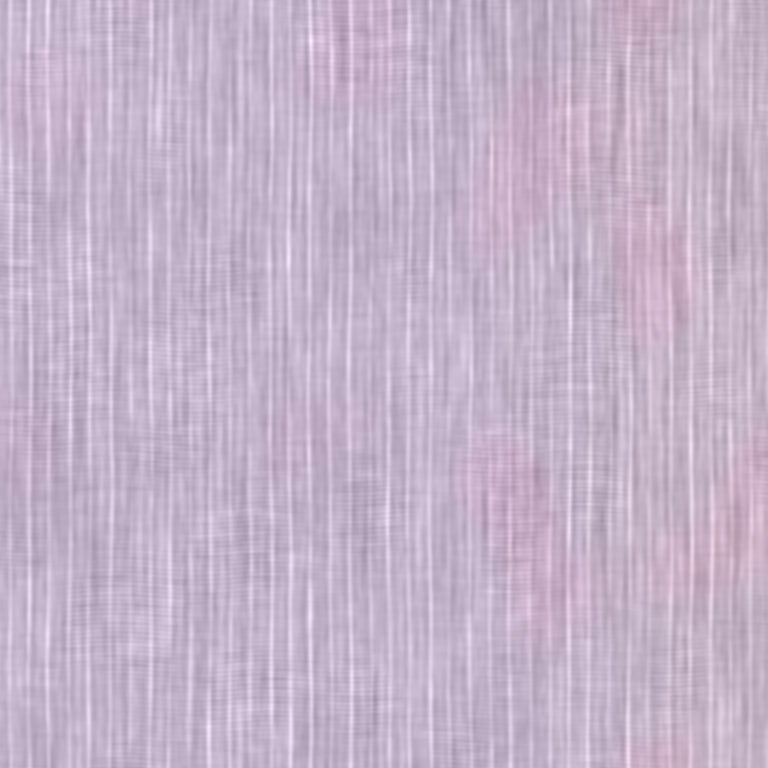
Reproduce this texture procedurally as a WebGL 2 fragment shader.

```glsl
#version 300 es
precision highp float;

uniform vec2 u_resolution;
out vec4 fragColor;

#define BASE_COLOR vec3(0.730, 0.670, 0.760)
#define PINK_TINT vec3(0.022, -0.024, -0.010)
#define WARM_TINT vec3(0.008, 0.006, -0.018)
#define RIB_COUNT 38.4
#define RIB_WIDTH 0.088
#define RIB_LIGHT 0.105
#define GROOVE_LIGHT 0.040
#define STREAK_CONTRAST 0.040
#define WEFT_COUNT 165.0
#define WEFT_CONTRAST 0.028

const float TAU = 6.2831853;

vec3 hash3(vec2 p) {
    vec3 q = fract(p.xyx * vec3(0.1031, 0.1030, 0.0973));
    q += dot(q, q.yxz + 33.33);
    return fract((q.xxy + q.yzz) * q.zyx);
}

// Cellular noise: soft signed spots around one jittered point per cell.
float spotNoise(vec2 p) {
    vec2 cell = floor(p);
    float sum = 0.0;
    for (int j = -1; j <= 1; j++) {
        for (int i = -1; i <= 1; i++) {
            vec2 id = cell + vec2(i, j);
            vec3 h = hash3(id + 57.0);
            vec2 d = p - id - h.xy;
            float falloff = max(0.0, 1.0 - dot(d, d));
            sum += (2.0 * h.z - 1.0) * falloff * falloff;
        }
    }
    return sum;
}

float bell(float d, float width) {
    return exp(-0.5 * d * d / (width * width));
}

// Bright narrow threads with a softer, wider thread between them.
float ribs(vec2 uv, float pixel) {
    float sway = 0.05 * sin(TAU * uv.y * 1.3 + uv.x * 9.0)
               + 0.03 * sin(TAU * uv.y * 3.7 - uv.x * 23.0);
    float x = uv.x * RIB_COUNT + sway;
    float column = floor(x);
    float f = x - column;
    vec3 h = hash3(vec2(column + 11.0, 3.0));

    float wear = spotNoise(vec2(column * 7.3, uv.y * 9.0))
               + 0.6 * spotNoise(vec2(column * 5.7 + 400.0, uv.y * 38.0));
    float strength = max(0.15, 0.7 + 0.6 * h.x + 0.45 * wear);
    float width = length(vec2(RIB_WIDTH, 0.35 * pixel * RIB_COUNT));
    float rib = strength * bell(f - 0.5 - 0.12 * (h.y - 0.5), width);

    float fade = 1.0 + 0.9 * spotNoise(vec2(uv.x * RIB_COUNT, uv.y * 7.0) + 90.0);
    float groove = fade * bell(min(f, 1.0 - f), 0.13);
    return RIB_LIGHT * rib + GROOVE_LIGHT * groove;
}

// Long vertical slubs and shorter fibres.
float streaks(vec2 uv) {
    float slub = spotNoise(uv * vec2(125.0, 13.0) + 200.0);
    float fibre = spotNoise(uv * vec2(190.0, 52.0) + 300.0);
    return STREAK_CONTRAST * (slub + 0.6 * fibre);
}

// Fine horizontal threads that show in patches.
float weft(vec2 uv) {
    float patches = smoothstep(-0.3, 0.8, spotNoise(uv * vec2(14.0, 11.0) + 500.0));
    float row = sin(TAU * (uv.y * WEFT_COUNT + 0.4 * sin(uv.x * 31.0)));
    float dash = spotNoise(uv * vec2(34.0, WEFT_COUNT) + 600.0);
    return WEFT_CONTRAST * (0.4 * row * patches + dash * (0.5 + 0.6 * patches));
}

void main() {
    float pixel = 1.0 / u_resolution.y;
    vec2 uv = gl_FragCoord.xy * pixel;

    float light = ribs(uv, pixel) + streaks(uv) + weft(uv);
    light += 0.014 * spotNoise(uv * 5.0 + 700.0);

    // Faint dye stains, stronger toward the right.
    float right = smoothstep(0.1, 0.9, uv.x);
    float stain = smoothstep(0.1, 0.7, spotNoise(uv * vec2(9.0, 7.5) + 800.0));
    float warm = smoothstep(0.65, 1.0, uv.x + 0.15 * spotNoise(uv * 4.0 + 900.0));

    vec3 color = BASE_COLOR + light;
    color += PINK_TINT * stain * (0.35 + 0.65 * right);
    color += WARM_TINT * warm;
    fragColor = vec4(clamp(color, 0.0, 1.0), 1.0);
}
```
